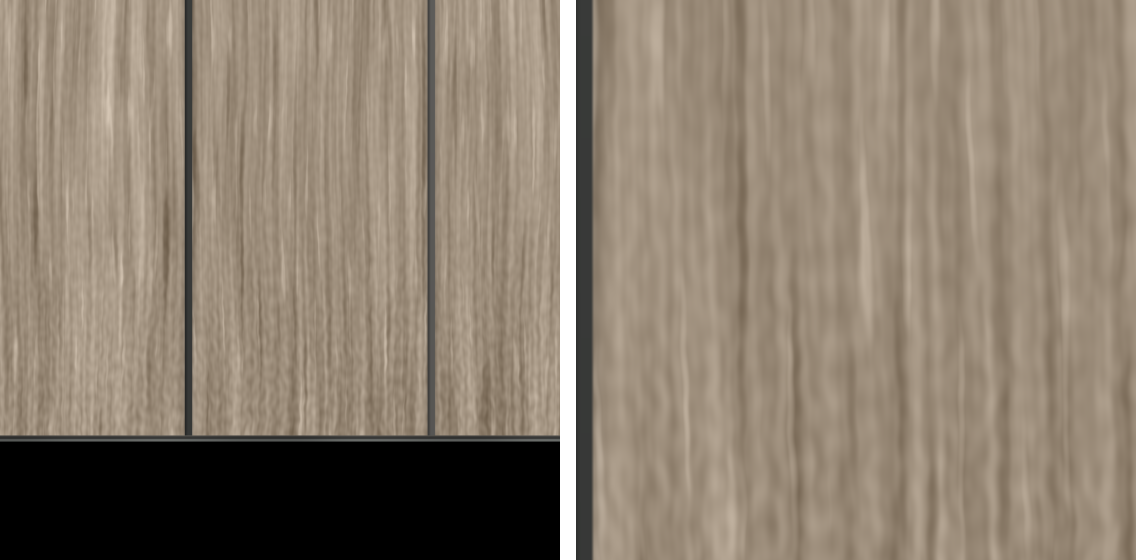
Left, the full canvas; right, a detail of the centre.
A Shadertoy shader for this texture:

```glsl
// Vertical wood boards parted by dark grooves, ending in a metal trim above a black base.

vec2 randomGradient(vec2 cell) {
    vec3 p = fract(cell.xyx * vec3(0.1031, 0.1030, 0.0973));
    p += dot(p, p.yzx + 33.33);
    float angle = 6.2832 * fract((p.x + p.y) * p.z);
    return vec2(cos(angle), sin(angle));
}

// Gradient noise, roughly -0.7 to 0.7
float noise(vec2 p) {
    vec2 i = floor(p), f = p - i;
    vec2 w = f * f * f * (f * (f * 6.0 - 15.0) + 10.0);
    vec2 e = vec2(0.0, 1.0);
    float low = mix(dot(randomGradient(i), f),
                    dot(randomGradient(i + e.yx), f - e.yx), w.x);
    float high = mix(dot(randomGradient(i + e), f - e),
                     dot(randomGradient(i + 1.0), f - 1.0), w.x);
    return mix(low, high, w.y);
}

// Smooth-edged band of the given half width
float band(float distance, float halfWidth, float blur) {
    return 1.0 - smoothstep(halfWidth - blur, halfWidth + blur, abs(distance));
}

vec3 wood(vec2 p, float board) {
    vec2 q = p + vec2(board * 3.7 + 9.0, board * 5.3 + 4.0);

    // Grain lines wander sideways, and tremble more towards the foot
    float foot = 1.0 - smoothstep(0.2, 0.75, p.y);
    float x = q.x + 0.012 * noise(q * vec2(5.0, 2.2));
    x += (0.0012 + 0.0015 * foot) * noise(q * vec2(45.0, 38.0));

    // Broad bands, growth lines and fine fibres
    float tone = 0.075 * noise(vec2(x * 13.0, q.y * 0.8));
    tone += 0.11 * noise(vec2(x * 48.0, q.y * 1.3));
    float ridges = noise(vec2(x * 95.0, q.y * 1.8));
    float patches = 0.75 + 0.6 * noise(q * vec2(9.0, 2.0));
    tone += 0.15 * patches * ridges;
    tone += 0.05 * noise(vec2(x * 190.0, q.y * 9.0));

    // Short rough flecks, pale glints and dark pores
    tone += (0.03 + 0.055 * foot) * noise(vec2(x * 130.0, q.y * 55.0));
    float glint = noise(vec2(x * 110.0, q.y * 7.0) + 31.0);
    tone += 0.10 * smoothstep(0.22, 0.6, glint);
    float pore = noise(vec2(x * 75.0, q.y * 3.5) + 67.0);
    tone -= 0.11 * smoothstep(0.2, 0.6, pore);

    vec3 color = vec3(0.628, 0.568, 0.496) + tone * vec3(1.0, 1.01, 1.02);
    return color + 0.02 * (p.y - 0.6);
}

void mainImage(out vec4 fragColor, in vec2 fragCoord) {
    vec2 p = fragCoord / iResolution.xy;
    float blur = max(0.0012, 0.7 / iResolution.y);

    // Boards repeat every 0.4336 of the width
    float slot = (p.x - 0.3366) / 0.4336;
    float groove = floor(slot + 0.5);
    float side = (slot - groove) * 0.4336;
    vec3 color = wood(p, floor(slot));

    // Soft shade beside each groove, then the groove with its dark left wall
    color *= 1.0 - 0.16 * exp(-max(abs(side) - 0.006, 0.0) * 220.0);
    vec3 grooveColor = mix(vec3(0.21, 0.215, 0.21), vec3(0.335, 0.33, 0.32), groove);
    grooveColor *= 0.72 + 0.32 * smoothstep(-0.006, 0.0, side);
    grooveColor *= 0.95 + 0.1 * p.y;
    color = mix(color, grooveColor, band(side, 0.0066, blur));

    // Metal trim: dark upper seam over a lighter lip
    vec3 trim = mix(vec3(0.41, 0.42, 0.41), vec3(0.22, 0.22, 0.215),
                    smoothstep(0.2145, 0.2175, p.y));
    trim = mix(trim, vec3(0.36, 0.35, 0.33), smoothstep(0.2195, 0.222, p.y));
    trim *= 0.92 + 0.2 * noise(vec2(p.x * 6.0, 2.5));
    color = mix(trim, color, smoothstep(0.2225 - blur, 0.2225 + blur, p.y));

    // Black base
    color *= smoothstep(0.2115 - blur, 0.2115 + blur, p.y);
    fragColor = vec4(clamp(color, 0.0, 1.0), 1.0);
}
```
